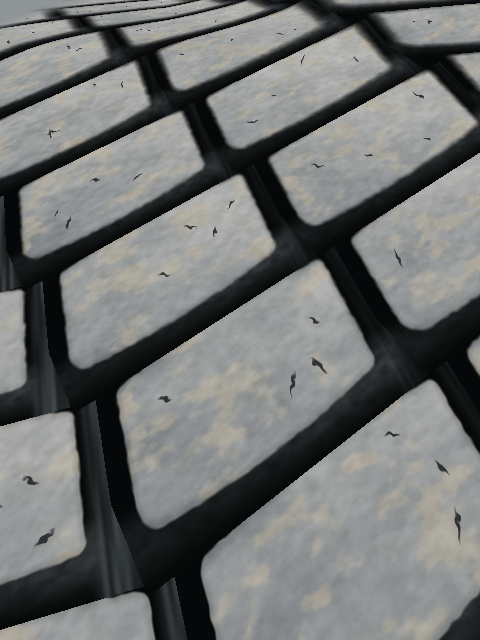
This pattern is drawn by a WebGL 2 fragment shader. Its source:

```glsl
#version 300 es
precision highp float;
// Worn rubber tyre tread: slanted blocks and dark grooves receding in perspective.
uniform vec2 u_resolution;
out vec4 fragColor;

float hash(vec2 p) {
  vec3 q = fract(p.xyx * vec3(0.1031, 0.1030, 0.0973));
  q += dot(q, q.yzx + 33.33);
  return fract((q.x + q.y) * q.z);
}

float noise(vec2 p) {
  vec2 i = floor(p), f = fract(p);
  f = f * f * (3.0 - 2.0 * f);
  return mix(mix(hash(i), hash(i + vec2(1, 0)), f.x),
             mix(hash(i + vec2(0, 1)), hash(i + vec2(1, 1)), f.x), f.y);
}

float fbm(vec2 p) {
  float sum = 0.0, amp = 0.5;
  for (int i = 0; i < 5; i++) {
    sum += amp * noise(p);
    p = mat2(1.6, 1.2, -1.2, 1.6) * p + 7.3;
    amp *= 0.5;
  }
  return sum;
}

// Box with a wider radius at its lower left corner.
float blockDistance(vec2 p, vec2 halfSize) {
  float r = p.x < 0.0 && p.y < 0.0 ? 0.15 : 0.05;
  vec2 q = abs(p) - halfSize + r;
  return min(max(q.x, q.y), 0.0) + length(max(q, 0.0)) - r;
}

// Small dark cuts scattered over one block.
float nicks(vec2 p, vec2 id) {
  float cut = 0.0;
  for (int i = 0; i < 4; i++) {
    vec2 seed = id * 3.7 + float(i) * 11.3 + 50.0;
    vec2 c = (vec2(hash(seed), hash(seed + 5.1)) - 0.5) * vec2(1.4, 0.6);
    float a = hash(seed + 9.2) * 3.0;
    vec2 q = mat2(cos(a), -sin(a), sin(a), cos(a)) * (p - c);
    q.y += 0.03 * (noise(p * 35.0) - 0.5);
    float size = 0.03 + 0.05 * hash(seed + 2.6);
    cut = max(cut, 1.0 - smoothstep(0.5, 1.2, length(q / vec2(size, 0.011))));
  }
  return cut;
}

void main() {
  vec2 uv = gl_FragCoord.xy / u_resolution;
  vec2 p = vec2(uv.x * 0.75, 1.0 - uv.y);

  // Perspective onto the tread, with the far left rolling away.
  float roll = max(0.078 - p.y, 0.0);
  vec2 q = p + vec2(0.361, 0.516);
  q.y -= 20.0 * roll * roll * clamp((0.521 - p.x) / 0.26, 0.0, 1.0);
  float u = (5.829 * q.x - 2.811 * q.y) / (2.701 * q.y + 0.43 * q.x);
  float w = (5.829 - 0.43 * u) / q.y;
  float v = w - 0.89 * u - 0.2;
  vec2 tread = vec2(u * 2.0, v);

  // Columns and rows; the outer columns slant the other way.
  float across = u > 1.0 ? 1.0 + (u - 1.0) * 0.86 : u;
  float column = floor(across - 0.14 * (max(fract(v), 0.45) - 1.0) + 0.07);
  if (column < 0.0) v += 0.65 * (u + 0.17) - 0.06;
  if (column > 1.0) v += 1.2 * (u - 2.1) - 0.1;
  vec2 id = vec2(column, floor(v));
  float b = fract(v);
  float a = across - column - 0.14 * (b - 1.0);
  vec2 local = vec2((a - 0.43) * 2.0, b - 0.6);
  float bulge = 0.03 - 0.05 * min(local.x * local.x / 0.74, 1.2);
  float d = blockDistance(local, vec2(0.86, 0.4 + bulge));
  d += 0.012 * (noise(tread * 22.0) - 0.5);
  float soft = w / q.y * (0.7 / u_resolution.y + 0.0018 + 0.003 * smoothstep(0.16, 0.0, p.y));

  // Groove: block wall fading to black, and a streaked floor at the left.
  float grain = fbm(tread * vec2(14.0, 25.0));
  float wall = smoothstep(-0.02, 0.2, b) * (1.0 - smoothstep(0.24, 0.4, b));
  wall *= 0.45 + 0.55 * smoothstep(0.05, 0.8, a);
  wall *= 1.0 - smoothstep(0.9, 0.98, a);
  vec3 color = mix(vec3(0.022, 0.028, 0.03), vec3(0.17, 0.185, 0.19), wall * (0.5 + grain));
  float side = smoothstep(0.86, 0.92, a) * (1.0 - smoothstep(0.95, 1.02, a));
  float streak = noise(vec2(a * 70.0, v * 3.0));
  float leftFloor = column < 0.0 ? 0.85 : 0.25;
  color = mix(color, vec3(0.27, 0.30, 0.31) * (0.35 + 0.8 * streak), side * leftFloor);

  // Worn block face: cloudy grey with tan scuffs and fine grain.
  float cloud = fbm(tread * vec2(2.6, 5.0) + 3.0);
  float tone = 0.46 + 0.55 * (cloud - 0.48) + 0.16 * local.x + 0.25 * local.y;
  tone += 0.12 * (hash(id + 20.0) - 0.5) + 0.22 * smoothstep(0.75, 0.0, p.y);
  vec3 face = mix(vec3(0.45, 0.475, 0.495), vec3(0.73, 0.73, 0.715), clamp(tone, 0.0, 1.1));
  float scuff = smoothstep(0.5, 0.7, fbm(tread * vec2(5.0, 9.0) + 31.0));
  face = mix(face, vec3(0.73, 0.69, 0.61), 0.55 * scuff);
  face += 0.12 * (grain - 0.48);
  face *= 1.0 - 0.14 * smoothstep(-0.05, 0.0, d);
  face = mix(face, vec3(0.12, 0.12, 0.13), 0.85 * nicks(local, id));
  color = mix(color, face, 1.0 - smoothstep(-soft, soft, d));

  // Hazy ground beyond the far corner.
  float beyond = 1.0 - smoothstep(0.03, 0.055, p.y + 0.33 * p.x);
  color = mix(color, vec3(0.56, 0.58, 0.59), beyond);
  fragColor = vec4(clamp(color, 0.0, 1.0), 1.0);
}
```
